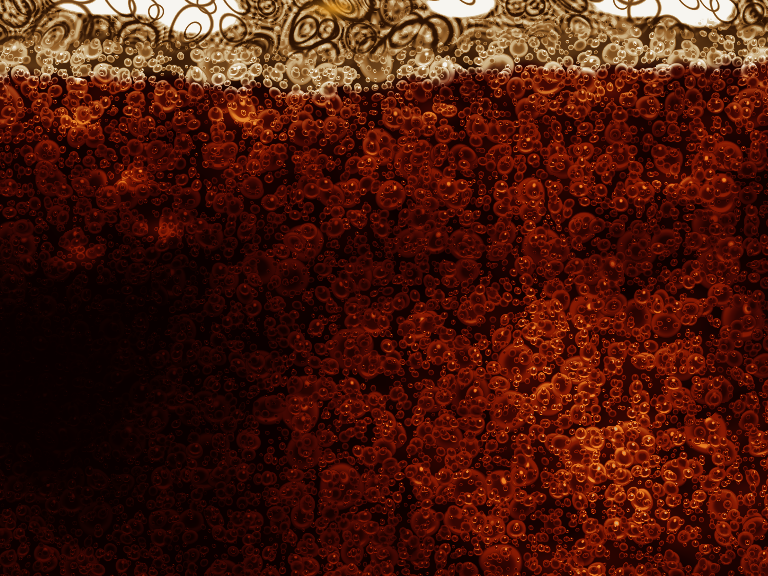
A WebGL 1 fragment shader for this texture:

```glsl
precision highp float;
// Dark red fizzy liquid packed with bubbles under a bright amber foam.
uniform vec2 u_resolution;

const vec3 BLACK = vec3(0.035, 0.0, 0.0);
const vec3 DEEP = vec3(0.26, 0.03, 0.01);
const vec3 RED = vec3(0.53, 0.10, 0.01);
const vec3 ORANGE = vec3(0.93, 0.50, 0.13);
const vec3 FOAM_SHADE = vec3(0.17, 0.07, 0.01);
const vec3 AMBER = vec3(0.59, 0.38, 0.16);
const vec3 CREAM = vec3(0.80, 0.69, 0.51);
const vec3 WHITE = vec3(0.97, 0.96, 0.94);
const float LARGEST_CELL = 0.072;
const float CELL_SHRINK = 0.68;
const float BUBBLE_OPACITY = 0.78;
const float SPARKLE = 1.5;

float hash(vec2 p) {
  return fract(sin(dot(p, vec2(127.1, 311.7))) * 43758.55);
}

float waves(vec2 p) {
  return sin(p.x * 9.0 + 3.0 * sin(p.y * 5.0)) * sin(p.y * 11.0 + 2.0 * sin(p.x * 7.0))
    + 0.5 * sin(p.x * 23.0 + 2.0 * sin(p.y * 17.0)) * sin(p.y * 27.0 - p.x * 8.0);
}

float spot(vec2 p, vec2 center, vec2 radius) {
  vec2 q = (p - center) / radius;
  return exp(-dot(q, q));
}

// Nearest bubble: xy = offset in radii, z = distance in radii, w = random id
vec4 nearestBubble(vec2 p, float cell, float seed) {
  vec2 g = p / cell + seed * 7.3;
  vec2 base = floor(g);
  vec4 best = vec4(9.0);
  for (int j = -1; j <= 1; j++) {
    for (int i = -1; i <= 1; i++) {
      vec2 id = base + vec2(float(i), float(j));
      float h = hash(id + seed);
      vec2 center = id + 0.2 + 0.6 * vec2(hash(id + seed + 3.7), hash(id + seed + 8.1));
      vec2 q = (g - center) / mix(0.24, 0.6, h * h);
      float d = length(q);
      if (d < best.z) best = vec4(q, d, hash(id + seed + 15.3));
    }
  }
  return best;
}

// x = body light with a glowing inner rim, y = bright glints
vec2 bubbleLight(vec4 b) {
  float rim = smoothstep(0.3, 0.78, b.z) * (1.0 - smoothstep(0.78, 1.0, b.z));
  float body = 0.2 + 0.2 * b.w + rim * (0.45 + 0.25 * b.y);
  body *= 1.0 - 0.65 * smoothstep(0.85, 1.0, b.z);
  vec2 shift = vec2(0.3 * (b.w - 0.5), 0.38);
  float glint = 1.0 - smoothstep(0.06, 0.27, length(b.xy - shift));
  float arc = (1.0 - smoothstep(0.04, 0.17, abs(b.z - 0.62))) * smoothstep(0.2, 0.6, -b.y);
  return vec2(body, (glint + 0.5 * arc) * smoothstep(0.3, 0.95, b.w));
}

vec3 liquidColor(float e) {
  vec3 c = mix(BLACK, DEEP, smoothstep(0.02, 0.32, e));
  c = mix(c, RED, smoothstep(0.28, 0.58, e));
  c = mix(c, ORANGE, smoothstep(0.58, 1.05, e));
  return mix(c, CREAM, smoothstep(1.05, 1.6, e));
}

vec3 foamColor(float e) {
  vec3 c = mix(FOAM_SHADE, AMBER, smoothstep(0.08, 0.45, e));
  c = mix(c, CREAM, smoothstep(0.42, 0.75, e));
  return mix(c, WHITE, smoothstep(0.75, 1.15, e));
}

// Brightness of the liquid across the canvas
float liquidGlow(vec2 p) {
  float glow = 0.33 + 0.42 * smoothstep(0.52, 0.88, p.y);
  glow += 0.62 * spot(p, vec2(1.12, 0.22), vec2(0.36, 0.38));
  glow += 0.16 * spot(p, vec2(0.72, 0.3), vec2(0.3, 0.35));
  glow -= 0.27 * spot(p, vec2(0.1, 0.32), vec2(0.38, 0.3));
  glow -= 0.2 * spot(p, vec2(1.34, 0.5), vec2(0.08, 0.2));
  return max(glow, 0.05) * (0.95 + 0.2 * waves(p));
}

void main() {
  vec2 p = gl_FragCoord.xy / u_resolution.y;
  vec2 bent = p + 0.003 * sin(p.yx * 43.0 + 3.0 * sin(p * 19.0));

  // Packed bubbles, from large to small
  float light = 0.17 + 0.05 * waves(p * 2.3);
  float glints = 0.0;
  float cell = LARGEST_CELL;
  for (int k = 0; k < 5; k++) {
    vec4 b = nearestBubble(bent, cell, float(k) * 5.0 + 1.0);
    float soft = min(4.0 / (u_resolution.y * cell), 0.45);
    float cover = (1.0 - smoothstep(1.0 - soft, 1.0, b.z)) * step(0.22, b.w);
    vec2 lit = bubbleLight(b);
    light = mix(light, lit.x, cover * BUBBLE_OPACITY);
    glints = mix(glints, lit.y, cover * 0.85);
    cell *= CELL_SHRINK;
  }

  // Liquid with a few flat glowing bubbles
  vec2 flat_ = vec2(0.037, 0.018);
  float lamps = spot(p, vec2(0.21, 0.69), flat_) + spot(p, vec2(0.28, 0.6), flat_)
    + spot(p, vec2(0.14, 0.555), flat_) + spot(p, vec2(0.13, 0.79), flat_)
    + spot(p, vec2(0.41, 0.8), flat_) + spot(p, vec2(0.76, 0.805), flat_)
    + spot(p, vec2(1.16, 0.69), flat_) + spot(p, vec2(1.06, 0.84), flat_);
  float glow = liquidGlow(p);
  float energy = glow * (light * 1.15 + glints * SPARKLE) + lamps * (0.1 + 0.5 * light);
  vec3 color = liquidColor(energy);

  // Dense froth along the uneven waterline
  float edge = 0.868 + 0.018 * p.x - 0.035 * spot(p, vec2(0.58, p.y), vec2(0.2, 1.0));
  float height = p.y - edge + 0.008 * waves(p * 3.0) + 0.025 * (light - 0.35);
  float froth = 0.02 + light * 1.15 + glints * 0.95;

  // Large glassy films at the top
  vec2 drift = p + 0.012 * sin(p.yx * 31.0);
  vec4 big = nearestBubble(drift, 0.1, 41.0);
  vec4 mid = nearestBubble(drift, 0.06, 63.0);
  float bands = 0.45 + 0.3 * sin(big.z * 15.0 + big.w * 6.0) + 0.25 * sin(mid.z * 13.0 + mid.w * 6.0);
  float film = smoothstep(0.02, 0.13, abs(big.z - 0.9)) * smoothstep(0.02, 0.17, abs(mid.z - 0.9));
  float window = spot(p, vec2(0.18, 1.0), vec2(0.09, 0.026)) + spot(p, vec2(0.345, 0.98), vec2(0.075, 0.04))
    + spot(p, vec2(0.8, 0.995), vec2(0.06, 0.026)) + spot(p, vec2(1.1, 1.0), vec2(0.075, 0.03))
    + spot(p, vec2(1.22, 0.99), vec2(0.055, 0.038));
  float glass = mix(froth, bands, 0.65) * (0.25 + 0.75 * film);
  glass = mix(glass, 0.3 + 0.95 * film, smoothstep(0.3, 0.48, window));
  froth = mix(froth, glass, smoothstep(0.035, 0.08, height));
  vec3 foam = foamColor(froth);
  foam = mix(foam, vec3(0.88, 0.58, 0.12), 0.8 * spot(p, vec2(0.58, 0.985), vec2(0.035, 0.014)));

  // Golden tint just under the froth
  float gold = 0.5 * smoothstep(-0.13, 0.0, height);
  color = mix(color, foamColor(froth * 0.8) * vec3(1.0, 0.75, 0.4), gold * smoothstep(0.25, 0.9, energy));
  color = mix(color, foam, smoothstep(-0.012, 0.014, height));
  gl_FragColor = vec4(color, 1.0);
}
```
